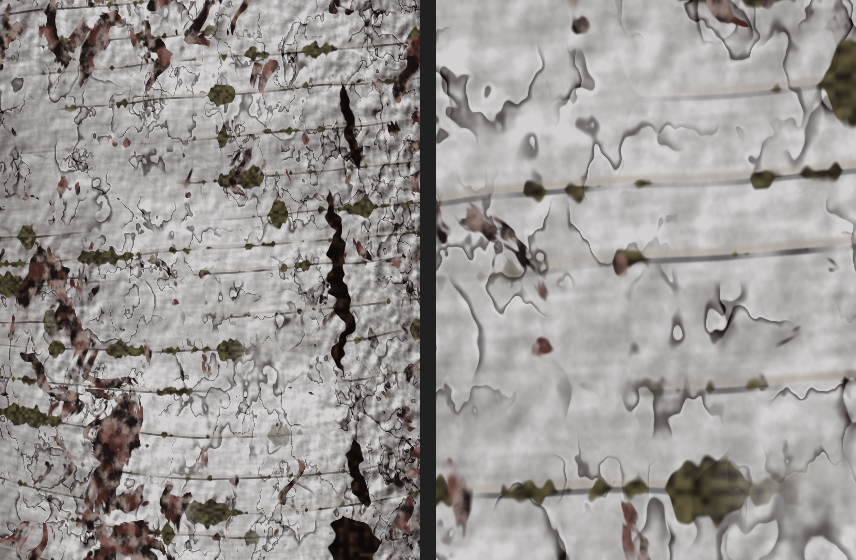
Left: the whole. Right: its middle third, enlarged.
Reproduce this texture procedurally as a Shadertoy shader.

```glsl
// Pale birch bark: peeling skin, mossy horizontal seams, rusty scabs and dark splits.

float hash(vec2 p) {
    vec3 q = fract(p.xyx * 0.1031);
    q += dot(q, q.yzx + 33.33);
    return fract((q.x + q.y) * q.z);
}

float noise(vec2 p) {
    vec2 i = floor(p), f = fract(p);
    f = f * f * (3.0 - 2.0 * f);
    return mix(mix(hash(i), hash(i + vec2(1, 0)), f.x),
               mix(hash(i + vec2(0, 1)), hash(i + vec2(1, 1)), f.x), f.y);
}

float fbm(vec2 p) {
    float sum = 0.0, amp = 0.53;
    for (int i = 0; i < 4; i++) {
        sum += amp * noise(p);
        p = mat2(1.6, 1.2, -1.2, 1.6) * p + 17.3;
        amp *= 0.5;
    }
    return sum;
}

// Height along the trunk, following the sagging seams
float trunkHeight(vec2 p) {
    float sag = 0.38 * (p.x - 0.42) * (p.x - 0.42);
    return p.y - mix(sag, 0.085 * p.x, smoothstep(0.1, 0.6, p.y));
}

// Where the skin has broken up: a leaning left column, the top and the right rim
float scabZone(vec2 p) {
    float middle = 0.2 - 0.35 * max(p.y - 0.2, 0.0);
    float dx = (p.x - middle) / 0.08;
    float column = exp(-dx * dx) * (1.0 - smoothstep(0.5, 0.62, p.y));
    float top = smoothstep(0.82, 0.92, p.y) * (0.75 - 0.5 * smoothstep(0.1, 0.5, p.x));
    return max(max(column, top), 0.35 * smoothstep(0.55, 0.75, p.x));
}

// Ragged upright splits: x, y, half height, half width
float splits(vec2 p) {
    const vec4 split[4] = vec4[4](
        vec4(0.625, 0.775, 0.075, 0.007), vec4(0.607, 0.495, 0.160, 0.014),
        vec4(0.645, 0.155, 0.060, 0.012), vec4(0.635, 0.015, 0.062, 0.036));
    float mask = 0.0;
    for (int i = 0; i < 4; i++) {
        vec4 s = split[i];
        float along = (p.y - s.y) / s.z;
        float jag = 0.026 * (noise(vec2(p.y * 24.0, s.y * 50.0)) - 0.5)
                  + 0.012 * (noise(p * vec2(60, 90)) - 0.5);
        float width = s.w * (0.4 + 0.9 * noise(vec2(p.y * 38.0, 7.0)));
        width *= 1.0 - smoothstep(0.75, 1.05, abs(along));
        float d = abs(p.x - s.x + 0.012 * along + jag) - width;
        mask = max(mask, (1.0 - smoothstep(-0.001, 0.002, d)) * step(abs(along), 1.05));
    }
    return mask;
}

void mainImage(out vec4 fragColor, in vec2 fragCoord) {
    vec2 p = fragCoord / iResolution.y;
    float x = fragCoord.x / iResolution.x;
    float v = trunkHeight(p);
    float zone = scabZone(p);

    // Rounded shading, broad stains and fine fibres
    float tone = 0.96 - 0.28 * pow(abs(2.0 * x - 0.95), 2.5);
    tone += 0.45 * (fbm(p * 7.0) - 0.5);
    tone += 0.10 * (noise(vec2(p.x * 35.0, v * 260.0)) - 0.5);

    // Embossed roughness, lit from the upper left
    float rough = 0.35 + 0.5 * smoothstep(0.6, 0.95, x) + 0.5 * zone;
    vec2 grain = p * vec2(60, 48);
    tone += 1.4 * rough * (fbm(grain) - fbm(grain + vec2(-0.3, 0.35)));

    // Curled edges of peeling skin: a shadow beside a bright lip
    for (int i = 0; i < 3; i++) {
        float k = float(i);
        vec2 q = p * vec2(17, 11) * (1.0 + 0.6 * k) + 31.0 * k;
        float edge = fbm(q) - 0.5;
        float torn = smoothstep(0.45, 0.68, noise(p * 21.0 + 9.0 * k) + 0.2 * rough - 0.1);
        float shadow = smoothstep(-0.004, 0.006, edge) * (1.0 - smoothstep(0.008, 0.06, edge));
        float lip = smoothstep(-0.045, -0.015, edge) * (1.0 - smoothstep(-0.015, 0.0, edge));
        tone += torn * (0.09 * lip - 0.5 * shadow);
    }
    vec3 color = mix(vec3(0.10, 0.07, 0.06), vec3(0.745, 0.735, 0.735), clamp(tone, 0.0, 1.12));

    // Horizontal seams with a tan ridge, a thin shadow and tufts of moss
    const float rows = 16.0;
    for (float k = -1.0; k <= 1.0; k++) {
        float row = floor(v * rows) + k;
        float seam = (row + 0.5 + 0.7 * (hash(vec2(row, 3)) - 0.5)) / rows;
        float d = v - seam + 0.006 * (noise(vec2(p.x * 14.0, row * 7.0)) - 0.5);
        float present = smoothstep(0.25, 0.5, noise(vec2(p.x * 4.0, row * 5.0 + 60.0)));
        float ridge = smoothstep(0.0, 0.002, d) * (1.0 - smoothstep(0.003, 0.007, d));
        float shadow = 1.0 - smoothstep(0.0006, 0.0026, abs(d + 0.001));
        color = mix(color, vec3(0.66, 0.61, 0.55), 0.5 * ridge * present);
        color *= 1.0 - 0.6 * shadow * present * noise(vec2(p.x * 45.0, row));

        float size = 0.009 * smoothstep(0.5, 0.95, noise(vec2(p.x * 75.0, row * 9.0)))
                   + 0.022 * smoothstep(0.70, 0.95, noise(vec2(p.x * 20.0, row * 5.0 + 40.0)));
        float ragged = abs(d) - size + 0.010 * noise(p * vec2(170, 95));
        float tuft = present * (1.0 - smoothstep(-0.002, 0.002, ragged));
        vec3 moss = mix(vec3(0.08, 0.06, 0.04), vec3(0.36, 0.33, 0.20), noise(p * 190.0));
        color = mix(color, moss, 0.9 * tuft);
    }

    // Rusty scabs with flecks of surviving pale skin
    float breakup = fbm(p * vec2(36, 21) + 2.0 * noise(p * 18.0)) + 0.27 * zone;
    float scab = smoothstep(0.71, 0.77, breakup);
    float fleck = smoothstep(0.30, 0.75, fbm(p * vec2(85, 65)));
    vec3 rust = mix(vec3(0.07, 0.045, 0.04), vec3(0.58, 0.50, 0.47), fleck);
    rust = mix(rust, vec3(0.40, 0.20, 0.17), 0.5 * smoothstep(0.55, 0.75, noise(p * 55.0)));
    color = mix(color, rust, 0.95 * scab);

    // Deep splits with a little brown wood inside
    vec3 wood = mix(vec3(0.05, 0.035, 0.03), vec3(0.24, 0.16, 0.12), pow(noise(p * 110.0), 3.0));
    color = mix(color, wood, splits(p));

    fragColor = vec4(color, 1.0);
}
```
